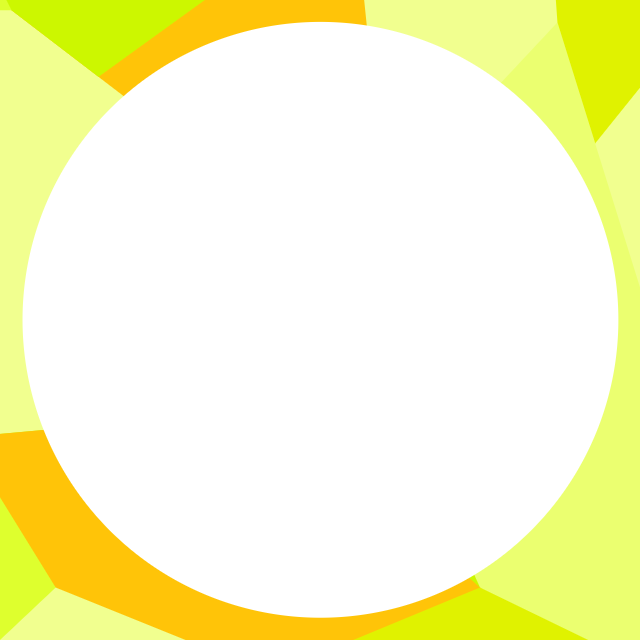
This background is drawn by a WebGL 1 fragment shader. Its source:

```glsl
precision highp float;
// A white disc over a mosaic of angular lime, lemon and amber facets.

uniform vec2 u_resolution;

const vec3 WHITE  = vec3(1.0);
const vec3 PALE   = vec3(0.945, 1.0, 0.56);
const vec3 LEMON  = vec3(0.92, 1.0, 0.44);
const vec3 AMBER  = vec3(1.0, 0.77, 0.03);
const vec3 YELLOW = vec3(0.88, 0.95, 0.0);
const vec3 LIME   = vec3(0.80, 0.97, 0.0);
const vec3 BRIGHT = vec3(0.87, 1.0, 0.18);

const vec2 DISC_CENTER = vec2(0.5007, 0.5003);
const float DISC_RADIUS = 0.4655;

// Corners shared by several facets
const vec2 TOP_LEFT     = vec2(0.018, 0.984);
const vec2 TOP_RIGHT    = vec2(0.871, 0.965);
const vec2 RIGHT        = vec2(0.930, 0.776);
const vec2 BOTTOM_LEFT  = vec2(0.087, 0.082);
const vec2 BOTTOM_RIGHT = vec2(0.750, 0.082);

// Signed distance to the line from a to b, positive on its left
float leftOf(vec2 p, vec2 a, vec2 b) {
  vec2 along = normalize(b - a);
  return dot(p - a, vec2(-along.y, along.x));
}

// Lays a colour where the distance is positive, with a one-pixel soft edge
vec3 paint(vec3 base, vec3 color, float dist) {
  float pixels = dist * min(u_resolution.x, u_resolution.y);
  return mix(base, color, clamp(pixels + 0.5, 0.0, 1.0));
}

vec3 paintTop(vec3 color, vec2 p) {
  // Pale upper left and the pale wedge on the right
  color = paint(color, PALE, leftOf(p, vec2(0.784, 0.872), TOP_RIGHT));
  color = paint(color, PALE, leftOf(p, TOP_RIGHT, vec2(1.0, 0.551)));

  // Yellow facet in the upper right
  float yellow = min(leftOf(p, vec2(0.8685, 1.0), TOP_RIGHT),
                     leftOf(p, TOP_RIGHT, RIGHT));
  yellow = min(yellow, leftOf(p, RIGHT, vec2(1.0, 0.863)));
  color = paint(color, YELLOW, yellow);

  // Amber and lime facets share one slanted lower edge
  float slope = leftOf(p, TOP_LEFT, vec2(0.193, 0.850));
  float amber = leftOf(p, vec2(0.573, 0.961), vec2(0.569, 1.0));
  float lime = leftOf(p, vec2(0.154, 0.880), vec2(0.320, 1.0));
  color = paint(color, AMBER, min(slope, amber));
  color = paint(color, LIME, min(slope, lime));

  // Small corner chip
  float chip = min(p.y - TOP_LEFT.y, leftOf(p, TOP_LEFT, vec2(0.010, 1.0)));
  return paint(color, BRIGHT, chip);
}

vec3 paintBottom(vec3 color, vec2 p) {
  // Amber band with a thin lime sliver at its right end
  float band = leftOf(p, vec2(0.066, 0.328), vec2(0.0, 0.322));
  float sliver = leftOf(p, BOTTOM_RIGHT, vec2(0.741, 0.102));
  float amber = leftOf(p, BOTTOM_RIGHT, vec2(0.732, 0.098));
  color = paint(color, LIME, min(band, sliver));
  color = paint(color, AMBER, min(band, amber));

  // Yellow wedge along the lower edge
  float yellow = min(leftOf(p, BOTTOM_RIGHT, vec2(0.552, 0.0)),
                     leftOf(p, vec2(0.919, 0.0), BOTTOM_RIGHT));
  color = paint(color, YELLOW, yellow);

  // Pale and bright facets in the lower left
  color = paint(color, PALE, leftOf(p, vec2(0.290, 0.0), BOTTOM_LEFT));
  float bright = min(leftOf(p, BOTTOM_LEFT, vec2(0.0, 0.223)),
                     leftOf(p, vec2(0.0), BOTTOM_LEFT));
  return paint(color, BRIGHT, bright);
}

void main() {
  vec2 p = gl_FragCoord.xy / u_resolution;
  vec3 color = paintTop(LEMON, p);
  color = paintBottom(color, p);
  color = paint(color, WHITE, DISC_RADIUS - distance(p, DISC_CENTER));
  gl_FragColor = vec4(color, 1.0);
}
```
